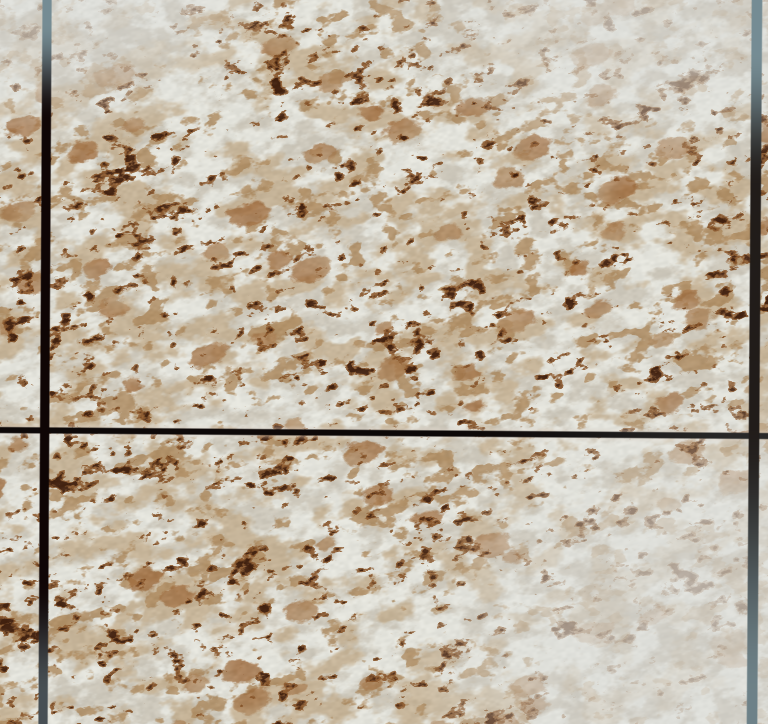
A Shadertoy shader for this texture:

```glsl
// Speckled granite slabs: cream stone with beige clouds, tan crystals and brown
// flecks from layered value noise, cut by two upright joints and one level joint.
// Pale glare washes out three corners and turns the dark joints blue-grey.

float hash(vec2 p) {
    vec3 h = fract(p.xyx * 0.1031);
    h += dot(h, h.yzx + 33.33);
    return fract((h.x + h.y) * h.z);
}

float noise(vec2 p) {
    vec2 i = floor(p), f = fract(p);
    f = f * f * (3.0 - 2.0 * f);
    return mix(mix(hash(i), hash(i + vec2(1, 0)), f.x),
               mix(hash(i + vec2(0, 1)), hash(i + vec2(1, 1)), f.x), f.y);
}

float fbm(vec2 p) {
    float sum = 0.0, amp = 0.533;
    for (int i = 0; i < 4; i++) {
        sum += amp * noise(p);
        p = mat2(0.8, 0.6, -0.6, 0.8) * p * 2.03 + 17.3;
        amp *= 0.5;
    }
    return sum;
}

// Sparse ragged ellipses, one candidate per cell; returns coverage
float crystals(vec2 p) {
    float cover = 0.0;
    vec2 cell = floor(p);
    float ragged = 0.3 * (fbm(p * 5.0) - 0.5);
    for (int y = -1; y <= 1; y++)
    for (int x = -1; x <= 1; x++) {
        vec2 id = cell + vec2(x, y);
        vec2 center = id + 0.15 + 0.7 * vec2(hash(id + 3.7), hash(id + 61.2));
        float radius = mix(0.16, 0.34, hash(id + 27.9));
        float d = length(p - center) - radius + ragged;
        float present = step(0.72, hash(id + 95.1));
        cover = max(cover, present * (1.0 - smoothstep(-0.04, 0.05, d)));
    }
    return cover;
}

vec3 granite(vec2 p, float glare) {
    // Grain lies almost level, rising gently to the right
    vec2 q = vec2(p.x + 0.22 * p.y, 1.6 * (p.y - 0.22 * p.x));
    float strength = 1.0 - 0.72 * glare;
    float cluster = noise(q * 11.0 + 40.0) - 0.5;

    // Cream ground with clouds
    vec3 color = mix(vec3(0.80, 0.78, 0.73), vec3(0.89, 0.89, 0.86),
                     smoothstep(0.3, 0.6, fbm(q * 34.0 + 9.0)));
    float cloud = fbm(q * 24.0 + 71.0) + 0.14 * cluster;
    color = mix(color, vec3(0.76, 0.68, 0.56), 0.85 * strength * smoothstep(0.46, 0.66, cloud));

    // Tan grains and larger crystals
    float grain = fbm(q * 38.0 + 133.0) + 0.12 * cluster;
    color = mix(color, vec3(0.67, 0.53, 0.36), 0.8 * strength * smoothstep(0.59, 0.71, grain));
    vec3 crystalColor = mix(vec3(0.70, 0.57, 0.42), vec3(0.59, 0.37, 0.18), noise(q * 19.0 + 5.0));
    color = mix(color, crystalColor, 0.75 * strength * crystals(q * 12.0));

    // Brown flecks with dark cores
    float fleck = fbm(q * 50.0 + 211.0) + 0.16 * cluster;
    color = mix(color, vec3(0.54, 0.34, 0.17), 0.9 * strength * smoothstep(0.65, 0.72, fleck));
    color = mix(color, vec3(0.24, 0.12, 0.06), 0.9 * strength * smoothstep(0.72, 0.82, fleck));

    // Fine mottling, then the wash of reflected light
    color += 0.05 * (noise(q * 150.0) - 0.5);
    return mix(color, vec3(0.84, 0.85, 0.85), 0.35 * glare);
}

// Soft round spot of light, 1 at its center
float spot(vec2 p, vec2 center, vec2 radius) {
    return 1.0 - smoothstep(0.35, 1.0, length((p - center) / radius));
}

void mainImage(out vec4 fragColor, in vec2 fragCoord) {
    vec2 p = fragCoord / iResolution.y;
    float px = 1.0 / iResolution.y;

    // Signed offsets from the slightly leaning joints
    float left = p.x - mix(0.0594, 0.0650, p.y);
    float right = p.x - mix(1.0387, 1.0456, p.y);
    float level = p.y - 0.406 + 0.0078 * p.x;

    float glare = spot(p, vec2(0.08, 1.04), vec2(0.34, 0.26));
    glare = max(glare, spot(p, vec2(0.92, 1.04), vec2(0.46, 0.30)));
    glare = max(glare, spot(p, vec2(1.06, 0.10), vec2(0.55, 0.42)));

    // Every slab takes its own piece of stone
    vec2 slab = vec2(step(0.0, left) + step(0.0, right), step(0.0, level));
    vec3 color = granite(p + slab * vec2(3.7, 5.3), glare);

    // Faint light rim along the level joint
    color = mix(color, vec3(0.88, 0.84, 0.80), 0.4 * (1.0 - smoothstep(0.004, 0.011, abs(level))));

    // Level joint, nearly black
    float cut = 1.0 - smoothstep(-px, px, abs(level) - 0.0042);
    color = mix(color, mix(vec3(0.05, 0.03, 0.03), vec3(0.16), smoothstep(0.6, 1.06, p.x)), cut);

    // Upright joints: black in the middle, blue-grey where light falls in
    float isRight = step(0.5, p.x);
    float top = smoothstep(mix(0.83, 0.74, isRight), mix(0.97, 0.93, isRight), p.y);
    float bottom = 1.0 - smoothstep(0.04, mix(0.20, 0.42, isRight), p.y);
    float shine = max(top, bottom * mix(0.55, 0.9, isRight));
    vec3 deep = mix(vec3(0.06, 0.02, 0.02), vec3(0.13, 0.11, 0.10), isRight);
    vec3 jointColor = mix(deep, vec3(0.46, 0.55, 0.58), shine);
    float upright = min(abs(left) - 0.0064, abs(right) - 0.0073);
    color = mix(color, jointColor, 1.0 - smoothstep(-px, px, upright));

    fragColor = vec4(color, 1.0);
}
```
